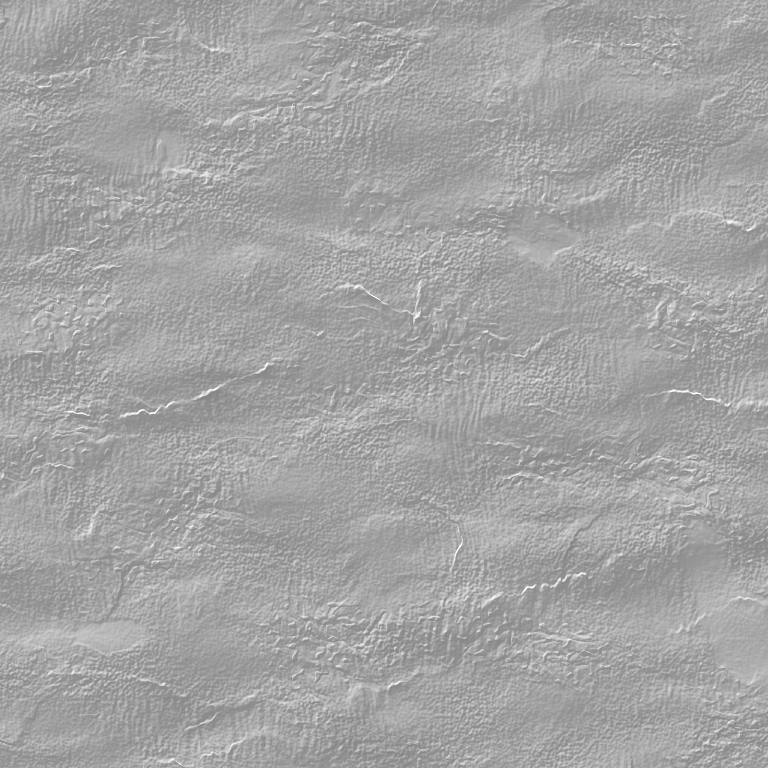
Give the GLSL for this texture, as a WebGL 2 fragment shader.

```glsl
#version 300 es
precision highp float;

uniform vec2 u_resolution;
out vec4 fragColor;

float hash(vec2 cell) {
    vec3 q = fract(vec3(cell.xyx) * vec3(0.1031, 0.1030, 0.0973));
    q += dot(q, q.yzx + 33.33);
    return fract((q.x + q.y) * q.z);
}

vec2 gradient(vec2 cell) {
    float angle = 6.28319 * hash(cell);
    return vec2(cos(angle), sin(angle));
}

float noise(vec2 p) {
    vec2 i = floor(p), f = p - i;
    vec2 u = f * f * f * (f * (f * 6.0 - 15.0) + 10.0);
    vec2 k = vec2(1.0, 0.0);
    float low = mix(dot(gradient(i), f), dot(gradient(i + k), f - k), u.x);
    float high = mix(dot(gradient(i + k.yx), f - k.yx), dot(gradient(i + 1.0), f - 1.0), u.x);
    return mix(low, high, u.y);
}

// Fractal displacement that makes outlines ragged at every scale
vec2 roughen(vec2 p) {
    float freq = 6.0, amount = 0.04;
    for (int i = 0; i < 5; i++) {
        p += amount * vec2(noise(p * freq + 17.3), noise(p * freq + 61.7));
        freq *= 2.2;
        amount *= 0.53;
    }
    return p;
}

// Smooth trowelled areas where the rough coat is missing
float barePatch(vec2 p) {
    return smoothstep(0.4, 0.44, noise(p * vec2(4.2, 6.0) + 8.4));
}

// Broken horizontal ledges: a ragged front facing up, fading downwards
float ledges(vec2 p, vec2 rough, float rows, float shift) {
    float wander = 1.2 * noise(p * rows * vec2(0.5, 0.6) + shift);
    float d = fract(rough.y * rows + wander);
    float spread = smoothstep(-0.2, 0.4, noise(p * vec2(11.0, 14.0) + shift + 5.0));
    float front = min(rows * mix(0.005, 0.024, spread), 0.4);
    float lip = exp((d - 1.0) * 5.0) * (1.0 - smoothstep(1.0 - front, 1.0, d));
    float present = smoothstep(-0.02, 0.4, noise(p * vec2(5.0, 8.5) + shift + 30.0));
    float broken = smoothstep(-0.25, 0.25, noise(rough * vec2(36.0, 30.0) + shift));
    return lip * present * mix(0.25, 1.0, broken) * (0.75 + 1.1 * spread);
}

// Torn outlines of overlapping coats, in any direction
float tornEdges(vec2 p, vec2 rough) {
    float n = noise(rough * vec2(4.6, 3.6) + 23.0) + 0.3 * noise(rough * 11.0 + 6.0);
    float lip = smoothstep(-0.02, 0.02, n) * exp(-max(n, 0.0) * 7.0);
    return lip * smoothstep(-0.05, 0.4, noise(p * 6.5 + 37.0));
}

// Near-vertical brush marks with a wandering tilt
float brushMarks(vec2 p) {
    p.x += 0.12 * p.y + 0.05 * noise(p * 5.0 + 4.1) + 0.007 * noise(p * 32.0);
    float strength = 0.2 + 1.2 * smoothstep(-0.15, 0.35, noise(p * vec2(6.0, 9.0) + 91.0));
    return strength * noise(p * vec2(160.0, 34.0));
}

// Sandy grain whose strength varies from place to place
float grain(vec2 p) {
    float strength = exp(1.6 * noise(p * vec2(9.0, 13.0) + 27.0));
    return strength * (0.058 / 255.0 * noise(p * 255.0)
                     + 0.03 / 140.0 * noise(p * 140.0 + 5.2));
}

// Creased, crumbly plaster gathered in loose clusters
float rubble(vec2 p, vec2 rough) {
    float cluster = smoothstep(-0.15, 0.4, noise(p * vec2(6.0, 9.0) + 47.0));
    float creases = 0.0013 * abs(noise(rough * vec2(26.0, 38.0) + 3.3))
                  + 0.0009 * abs(noise(rough * vec2(56.0, 68.0) + 8.1));
    float crumbs = smoothstep(0.2, 0.45, noise(p * vec2(98.0, 110.0) + 14.0));
    return cluster * (creases + 0.0006 * crumbs);
}

float height(vec2 p) {
    vec2 rough = roughen(p);
    float bare = barePatch(rough);
    float waves = 0.0036 * noise(p * vec2(4.0, 9.0) + 2.0)
                + 0.0017 * noise(rough * vec2(9.0, 20.0) + 55.0);
    vec2 dragged = rough + vec2(0.0, 0.007 * noise(p * vec2(120.0, 22.0) + 44.0));
    float breaks = 0.0023 * ledges(p, dragged, 8.0, 11.0)
                 + 0.0015 * ledges(p, dragged, 14.0, 72.0)
                 + 0.0009 * ledges(p, rough, 25.0, 133.0)
                 + 0.0011 * tornEdges(p, rough);
    float coat = grain(p) + 0.06 / 160.0 * brushMarks(p) + rubble(p, rough);
    return waves + breaks + coat * mix(1.0, 0.3, bare) - 0.0005 * bare;
}

// Limit the shadows and roll off the highlights
float toneCurve(float slope) {
    float shadow = slope / sqrt(1.0 + slope * slope / 0.009);
    return slope < 0.0 ? shadow : 1.1 * slope / (1.0 + 1.2 * slope);
}

void main() {
    vec2 p = gl_FragCoord.xy / u_resolution.y + 1.0;
    vec2 towardLight = vec2(-0.55, 0.835);
    float reach = 0.0018;

    // Slope along the light direction gives the relief shading
    float slope = (height(p) - height(p + towardLight * reach)) / reach;
    float mottling = 0.03 * noise(p * vec2(5.0, 9.0) + 71.0) + 0.016 * noise(p * 19.0 + 33.0);
    float tone = 0.634 + toneCurve(slope) + mottling + 0.03 * barePatch(roughen(p));
    fragColor = vec4(vec3(clamp(tone, 0.0, 1.0)), 1.0);
}
```
